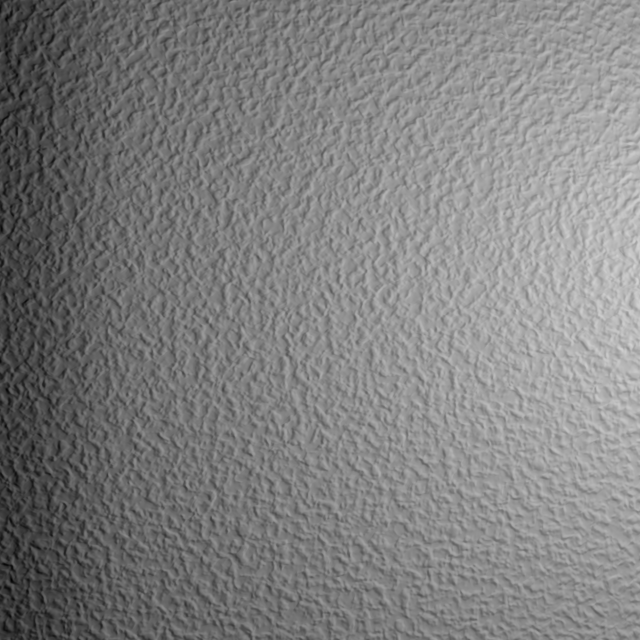
Give the GLSL for this texture, as a WebGL 1 fragment shader.

```glsl
precision highp float;
// Rough grey plaster wall, raked by a soft light from the right.

#define GRAIN_SCALE 78.0            // plaster lumps across the canvas
#define RELIEF_FAR 0.098            // shading strength on the dark side
#define RELIEF_NEAR 0.068           // shading strength near the lamp
#define SLOPE_STEP 0.0014           // half width of the slope sample
#define LAMP_POS vec2(1.15, 0.57)
#define LAMP_LEVEL 0.80
#define LAMP_FALLOFF 0.38
#define EDGE_SHADE 0.68             // darkening at the left border
#define EDGE_WIDTH 0.22

uniform vec2 u_resolution;

vec2 hashGradient(vec2 cell) {
  vec2 k = vec2(dot(cell, vec2(127.1, 311.7)), dot(cell, vec2(269.5, 183.3)));
  return fract(sin(k) * 43758.5453) * 2.0 - 1.0;
}

float gradientNoise(vec2 p) {
  vec2 cell = floor(p);
  vec2 f = p - cell;
  vec2 u = f * f * f * (f * (f * 6.0 - 15.0) + 10.0);
  vec2 right = vec2(1.0, 0.0);
  vec2 up = vec2(0.0, 1.0);
  float a = dot(hashGradient(cell), f);
  float b = dot(hashGradient(cell + right), f - right);
  float c = dot(hashGradient(cell + up), f - up);
  float d = dot(hashGradient(cell + 1.0), f - 1.0);
  return mix(mix(a, b, u.x), mix(c, d, u.x), u.y);
}

// Plaster height: broad swells, lumps and fine grit, flattened at both ends
float plasterHeight(vec2 p) {
  vec2 q = p * GRAIN_SCALE;
  q += 0.35 * vec2(gradientNoise(q * 0.6 + 31.0), gradientNoise(q * 0.6 + 67.0));
  float swell = 0.55 * gradientNoise(q * 0.48 + 11.3);
  float lumps = gradientNoise(q);
  float grit = 0.34 * gradientNoise(mat2(1.6, 1.2, -1.2, 1.6) * q + 5.7);
  float raw = swell + lumps + grit;
  return 0.35 * raw + 0.6 * smoothstep(-0.25, 0.5, raw);
}

void main() {
  vec2 p = gl_FragCoord.xy / u_resolution;

  // Broad light falling off from the lamp, with a shaded left border
  vec2 toLamp = LAMP_POS - p;
  float lampDistance = length(toLamp * vec2(1.0, 1.15));
  float base = LAMP_LEVEL - LAMP_FALLOFF * lampDistance;
  base *= mix(EDGE_SHADE, 1.0, smoothstep(0.0, EDGE_WIDTH, p.x));

  // Slope towards the lamp, in grain units
  vec2 stepToLamp = normalize(toLamp) * SLOPE_STEP;
  float rise = plasterHeight(p - stepToLamp) - plasterHeight(p + stepToLamp);
  float slope = rise / (2.0 * SLOPE_STEP * GRAIN_SCALE);

  // Lit faces stay soft, faces turned away fall into deeper shadow
  float shade = slope > 0.0 ? slope / (1.0 + 0.3 * slope)
                            : 1.15 * slope / (1.0 - 0.15 * slope);
  float relief = mix(RELIEF_FAR, RELIEF_NEAR, p.x);
  float grey = base + relief * shade;

  gl_FragColor = vec4(vec3(clamp(grey, 0.0, 1.0)), 1.0);
}
```
